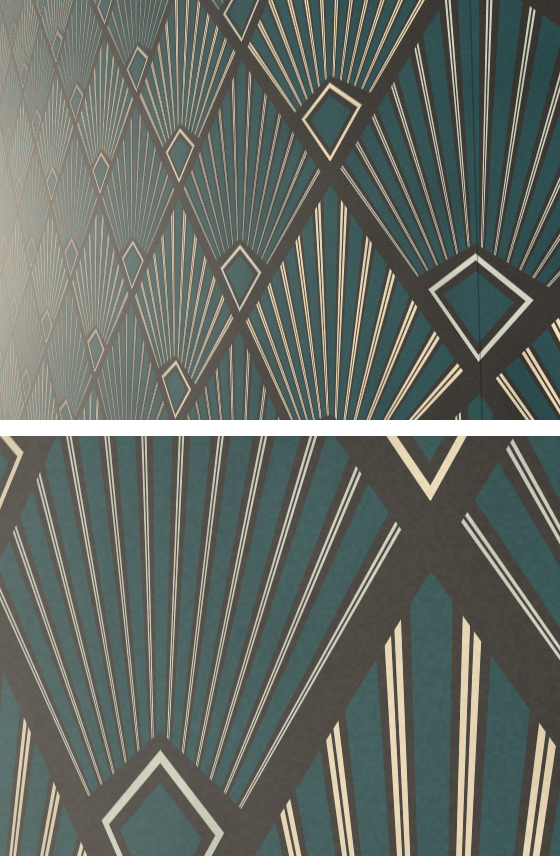
Top: the whole. Bottom: its middle third, enlarged.
Reproduce this pattern procedurally as a Shadertoy shader.

```glsl
// Art deco wallpaper seen at a slant: a diamond trellis of ray fans, each rising from a small kite.
// A projective map takes the canvas to the wall, where fract() repeats one tile;
// box-filtered bands keep the far tiles smooth, and a glare washes out the left side.

float hash(vec2 p) {
    vec3 h = fract(p.xyx * 0.1031);
    h += dot(h, h.yzx + 33.33);
    return fract((h.x + h.y) * h.z);
}

float noise(vec2 p) {
    vec2 cell = floor(p), f = fract(p);
    f = f * f * (3.0 - 2.0 * f);
    return mix(mix(hash(cell), hash(cell + vec2(1, 0)), f.x),
               mix(hash(cell + vec2(0, 1)), hash(cell + vec2(1, 1)), f.x), f.y);
}

// Soft step: 1 where d is positive, over a footprint w
float edge(float d, float w) {
    return clamp(d / w + 0.5, 0.0, 1.0);
}

// Box-filtered stripe of the given half width around d = 0
float band(float d, float halfWidth, float w) {
    return edge(d + halfWidth, w) - edge(d - halfWidth, w);
}

// Solves the projection for the wall position; q has its origin at the top left
vec2 wallFromCanvas(vec2 q) {
    mat2 view = mat2(0.0691 + 0.189 * q.x, -0.1035 + 0.189 * q.y,
                     0.0144 - 0.021 * q.x, -0.3191 - 0.021 * q.y);
    return inverse(view) * (q - vec2(0.5705, 0.7431));
}

void mainImage(out vec4 fragColor, in vec2 fragCoord) {
    vec2 p = fragCoord / iResolution.y;
    vec2 wall = wallFromCanvas(vec2(p.x, 1.0 - p.y));
    vec2 px = max(0.85 * fwidth(wall), vec2(1e-5));

    // Diamond tile: bottom corner at the origin, top corner at (0, 2)
    vec2 diagonal = 0.5 * vec2(wall.y + wall.x, wall.y - wall.x);
    vec2 id = floor(diagonal), f = diagonal - id;
    vec2 t = vec2(abs(f.x - f.y), f.x + f.y);
    float boldRow = mod(id.x + id.y, 2.0);

    vec3 brown = vec3(0.19, 0.175, 0.16);
    vec3 teal = vec3(0.14, 0.275, 0.285);
    vec3 gold = mix(vec3(0.80, 0.81, 0.74), vec3(0.91, 0.84, 0.70), boldRow);

    // Fan: teal rays with a pair of gold lines between neighbours
    float ray = atan(t.x, t.y) / 0.137;
    float rayPx = dot(t.yx, px) / max(dot(t, t), 1e-4) / 0.137;
    float sum = px.x + px.y;
    float fan = edge(1.86 - t.x - t.y, sum)
              * edge(0.5 * t.x + t.y - 0.53, sum)
              * edge(5.75 - ray, rayPx);
    float gap = fract(ray) - 0.5;
    float spread = mix(0.045, 0.07, boldRow);
    float lineHalf = mix(0.026, 0.046, boldRow);
    float lines = band(gap - spread, lineHalf, rayPx)
                + band(gap + spread, lineHalf, rayPx);
    float stripe = band(ray - round(ray), 0.26, rayPx);

    vec3 color = mix(brown, teal, fan * stripe);
    color = mix(color, gold, fan * min(lines, 1.0));

    // Small kite: gold outline, brown gap, teal centre
    float kite = max(1.09 * t.x - t.y, 0.67 * t.x + t.y - 0.485);
    color = mix(color, brown, edge(-kite, sum));
    color = mix(color, gold, band(kite + 0.016, 0.016, sum));
    color = mix(color, teal, edge(-kite - 0.08, sum));

    // Seam between two strips of paper, then mottling and fine grain
    color *= 1.0 - 0.3 * band(wall.x - 2.01, 0.004, px.x);
    color *= 0.94 + 0.12 * noise(wall * vec2(5.0, 4.0));
    color += 0.035 * (noise(p * 330.0) - 0.5);

    // Glare from the left, weaker towards the top
    float glare = 0.82 * exp(-2.0 * p.x) * mix(1.0, 0.66, smoothstep(0.45, 1.0, p.y));
    glare *= 1.0 - 0.15 * smoothstep(0.3, 0.0, p.y);
    color = mix(color, vec3(0.80, 0.77, 0.71), glare);

    fragColor = vec4(clamp(color, 0.0, 1.0), 1.0);
}
```
